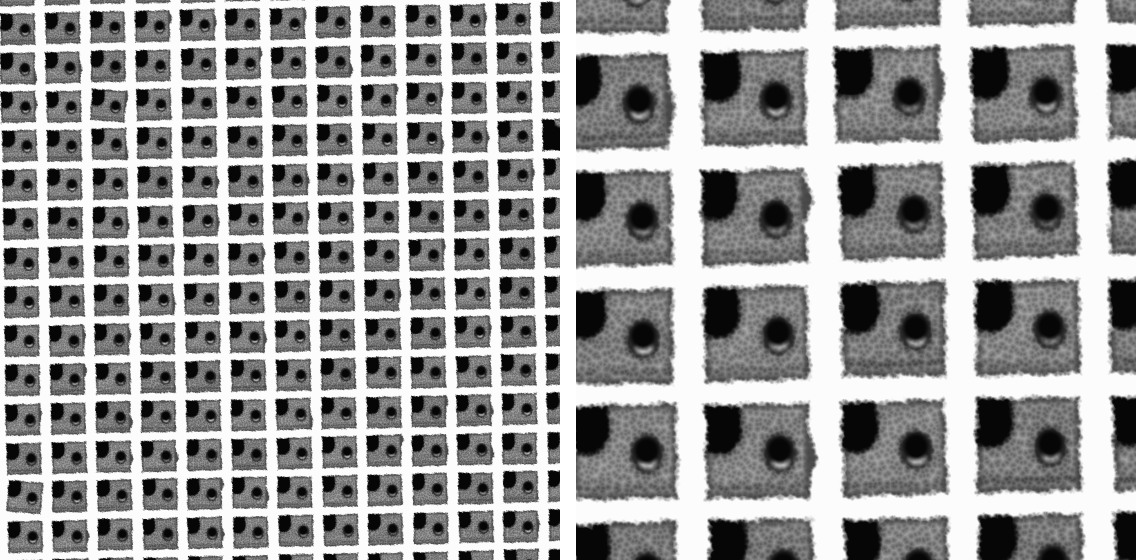
Left, the full canvas; right, a detail of the centre.
This pattern is drawn by a Shadertoy shader. Its source:

```glsl
// Slightly skewed grid of rough grey square tiles, each with a black corner blob and a dark round pit.

// Lattice, in canvas heights with y pointing down
const vec2 ORIGIN      = vec2(0.0312, 0.0520);
const vec2 COLUMN_STEP = vec2(0.0805, -0.00165);
const vec2 ROW_STEP    = vec2(0.00104, 0.0697);

// Tile shape, in units of the column step
const vec2  HALF_SIZE   = vec2(0.380, 0.345);
const float SOFTNESS    = 0.024;
const float WOBBLE      = 0.007;
const float JITTER      = 0.012;
const float TILT        = -0.022;
const float TILT_SPREAD = 0.035;
const float LOOSE_TILT  = 0.10;
const vec2  LOOSE_A     = vec2(2.0, 2.0);
const vec2  LOOSE_B     = vec2(0.0, 12.0);
const vec2  DARK_CELL   = vec2(12.0, 3.0);

// Features inside a tile
const vec2 BLOB_CENTER  = vec2(-0.265, -0.165);
const vec2 BLOB_RADII   = vec2(0.158, 0.185);
const vec2 PIT_CENTER   = vec2(0.162, 0.018);
const vec2 PIT_RADII    = vec2(0.122, 0.142);
const vec2 CORE_OFFSET  = vec2(0.0, -0.024);
const vec2 GLINT_OFFSET = vec2(0.006, 0.070);

// Tones
const float PAPER = 0.99;
const float BODY  = 0.515;
const float RIM   = 0.25;
const float INK   = 0.025;
const float GRAIN_SCALE  = 310.0;
const float GRAIN_AMOUNT = 0.24;

float hash(vec2 p) {
    vec3 q = fract(vec3(p.xyx) * 0.1031);
    q += dot(q, q.yzx + 33.33);
    return fract((q.x + q.y) * q.z);
}

// Distance to the nearest scattered point, roughly centred on zero
float cellular(vec2 p) {
    vec2 cell = floor(p), f = fract(p);
    float nearest = 2.0;
    for (int y = -1; y <= 1; y++)
    for (int x = -1; x <= 1; x++) {
        vec2 o = vec2(x, y), c = cell + o + 50.0;
        vec2 point = o + vec2(hash(c), hash(c + 71.7));
        nearest = min(nearest, length(point - f));
    }
    return nearest - 0.48;
}

float waves(float t, float phase) {
    return sin(t * 19.0 + phase) + 0.6 * sin(t * 43.0 + phase * 2.3)
         + 0.4 * sin(t * 87.0 + phase * 4.1);
}

float boxDistance(vec2 p, vec2 halfSize) {
    vec2 d = abs(p) - halfSize;
    return length(max(d, 0.0)) + min(max(d.x, d.y), 0.0);
}

float ellipseDistance(vec2 p, vec2 radii) {
    return (length(p / radii) - 1.0) * min(radii.x, radii.y);
}

float inside(float d, float blur) {
    return 1.0 - smoothstep(-blur, blur, d);
}

float tileTone(vec2 p, vec2 id, float grain, float blur) {
    float seed = hash(id + 17.0);

    // Body with a faint mottle, a dark rim and a streak along the bottom
    float tone = BODY + 0.05 * (seed - 0.5) + grain * GRAIN_AMOUNT;
    tone += 0.015 * waves(p.y * 0.7 + p.x * 0.1, seed * 9.0);
    float streak = p.y - 0.255 - 0.02 * seed;
    tone -= 0.11 * exp(-streak * streak * 900.0);
    float edge = boxDistance(p, HALF_SIZE);
    tone = mix(tone, RIM, 0.85 * smoothstep(-0.065, 0.0, edge));

    // Corner blob, stretched towards the upper left
    vec2 b = p - BLOB_CENTER - 0.02 * (vec2(hash(id + 3.0), hash(id + 5.0)) - 0.5);
    b *= mix(vec2(1.0), vec2(0.75, 0.5), lessThan(b, vec2(0.0)));
    float blob = ellipseDistance(b, BLOB_RADII) + 0.015 * grain;
    tone *= 1.0 - 0.25 * inside(blob - 0.02, 0.05);
    tone = mix(tone, INK, inside(blob, blur));

    // Pit: shaded ring, pale crescent, black core
    vec2 q = p - PIT_CENTER;
    float pit = ellipseDistance(q, PIT_RADII) + 0.015 * grain;
    tone *= 1.0 - 0.2 * inside(pit - 0.02, 0.05);
    tone = mix(tone, 0.15, inside(pit, blur));
    float glint = mix(0.36, 0.72, hash(id + 29.0)) + 0.2 * grain;
    tone = mix(tone, glint, inside(ellipseDistance(q - GLINT_OFFSET, vec2(0.062, 0.046)), blur));
    return mix(tone, INK, inside(ellipseDistance(q - CORE_OFFSET, vec2(0.088, 0.094)), blur));
}

void mainImage(out vec4 fragColor, in vec2 fragCoord) {
    vec2 uv = fragCoord / iResolution.y;
    uv.y = 1.0 - uv.y;

    // Nearest tile and position inside it
    mat2 lattice = mat2(COLUMN_STEP, ROW_STEP);
    vec2 cell = inverse(lattice) * (uv - ORIGIN);
    vec2 id = floor(cell + 0.5);
    vec2 p = lattice * (cell - id) / COLUMN_STEP.x;
    float seed = hash(id + 41.0);
    p += JITTER * (vec2(seed, hash(id + 53.0)) * 2.0 - 1.0);
    float angle = TILT + TILT_SPREAD * (hash(id + 67.0) - 0.5);
    if (id == LOOSE_A || id == LOOSE_B) angle += LOOSE_TILT;
    float c = cos(angle), s = sin(angle);
    p = mat2(c, -s, s, c) * p;

    // Ragged outline, with a torn bulge on some right edges
    float grain = cellular(uv * GRAIN_SCALE);
    float blur = max(SOFTNESS, 0.8 / (iResolution.y * COLUMN_STEP.x));
    float outline = boxDistance(p, HALF_SIZE) + 0.025 * grain;
    outline += WOBBLE * waves(p.x * 0.8 - p.y * 0.9, seed * 40.0);
    float tear = p.y - 0.5 * (hash(id + 83.0) - 0.5);
    outline -= 0.05 * step(0.72, seed) * exp(-tear * tear * 70.0) * smoothstep(0.3, 0.4, p.x);

    float tone = tileTone(p, id, grain, blur);
    if (id == DARK_CELL) tone = mix(tone, INK, smoothstep(-0.22, -0.12, p.y + 0.5 * abs(p.x)));
    fragColor = vec4(vec3(mix(PAPER, clamp(tone, 0.0, 1.0), inside(outline, blur))), 1.0);
}
```
